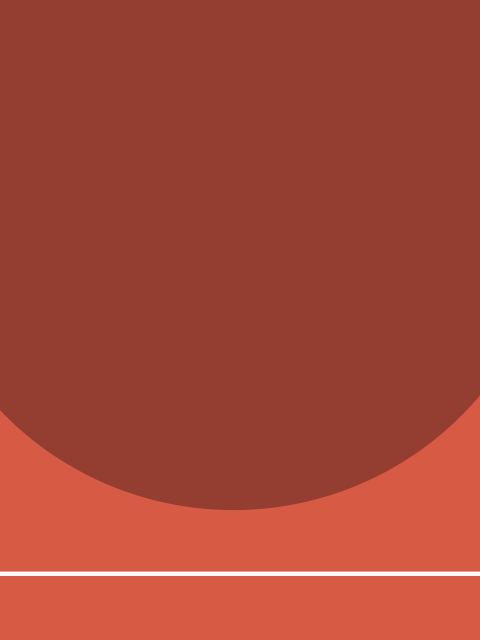
Reproduce this background procedurally as a Shadertoy shader.

```glsl
// Large dark red disc over a coral ground, crossed by a thin white line near the bottom.

#define DISC_CENTER vec2(-0.0104, 0.707)
#define DISC_RADIUS 0.504
#define LINE_HEIGHT 0.1035
#define LINE_HALF_WIDTH 0.0034
#define CORAL vec3(0.843, 0.353, 0.271)
#define DARK_RED vec3(0.582, 0.238, 0.192)
#define WHITE vec3(1.0)

// Coverage of a shape from its signed distance, smoothed over one pixel
float coverage(float dist, float pixel) {
    return clamp(0.5 - dist / pixel, 0.0, 1.0);
}

void mainImage(out vec4 fragColor, in vec2 fragCoord) {
    // Units of canvas height, with x measured from the middle
    float pixel = 1.0 / iResolution.y;
    vec2 p = vec2(fragCoord.x - 0.5 * iResolution.x, fragCoord.y) * pixel;

    // Signed distances
    float disc = length(p - DISC_CENTER) - DISC_RADIUS;
    float line = abs(p.y - LINE_HEIGHT) - LINE_HALF_WIDTH;

    // Layers from back to front
    vec3 color = CORAL;
    color = mix(color, DARK_RED, coverage(disc, pixel));
    color = mix(color, WHITE, coverage(line, pixel));

    fragColor = vec4(color, 1.0);
}
```
